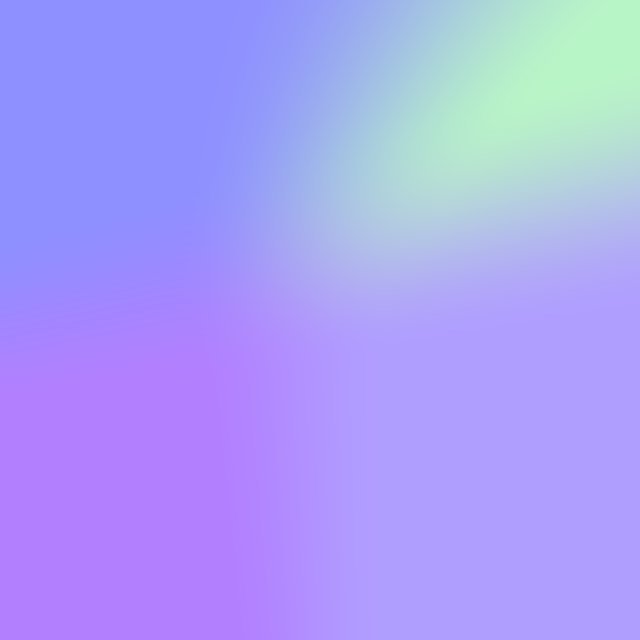
This background is drawn by a WebGL 1 fragment shader. Its source:

```glsl
precision highp float;

// A soft four-colour gradient: blue to mint above, violet to lavender below.
// Each pair blends across bent, eased edges; a tilted band then joins the pairs.

uniform vec2 u_resolution;

const vec3 BLUE     = vec3(0.557, 0.565, 1.0);
const vec3 MINT     = vec3(0.722, 0.961, 0.776);
const vec3 VIOLET   = vec3(0.698, 0.498, 1.0);
const vec3 LAVENDER = vec3(0.690, 0.620, 1.0);

// Upper blend: left and right edges, and how far they lean out at the top
const vec2 UPPER_EDGES = vec2(0.277, 0.630);
const vec2 UPPER_LEAN  = vec2(0.074, 0.370);
const float UPPER_BASE = 0.48;

// Lower blend: left and right edges, and the lean at the bottom
const vec2 LOWER_EDGES = vec2(0.270, 0.618);
const vec2 LOWER_LEAN  = vec2(0.075, -0.005);
const float LOWER_TOP  = 0.60;

// Joining band: bottom and top heights at the left side, and their slopes
const vec2 BAND_HEIGHTS = vec2(0.349, 0.648);
const vec2 BAND_SLOPES  = vec2(0.163, 0.265);

vec3 upperBlend(vec2 p) {
  float rise = clamp((p.y - UPPER_BASE) / (1.0 - UPPER_BASE), 0.0, 1.0);
  vec2 edges = UPPER_EDGES + UPPER_LEAN * vec2(rise * rise, pow(rise, 1.5));
  return mix(BLUE, MINT, smoothstep(edges.x, edges.y, p.x));
}

vec3 lowerBlend(vec2 p) {
  float fall = clamp(1.0 - p.y / LOWER_TOP, 0.0, 1.0);
  vec2 edges = LOWER_EDGES + LOWER_LEAN * fall;
  return mix(VIOLET, LAVENDER, smoothstep(edges.x, edges.y, p.x));
}

void main() {
  vec2 p = gl_FragCoord.xy / u_resolution;

  // The band climbs and widens towards the right
  vec2 band = BAND_HEIGHTS + BAND_SLOPES * p.x;
  float upper = smoothstep(band.x, band.y, p.y);

  gl_FragColor = vec4(mix(lowerBlend(p), upperBlend(p), upper), 1.0);
}
```
